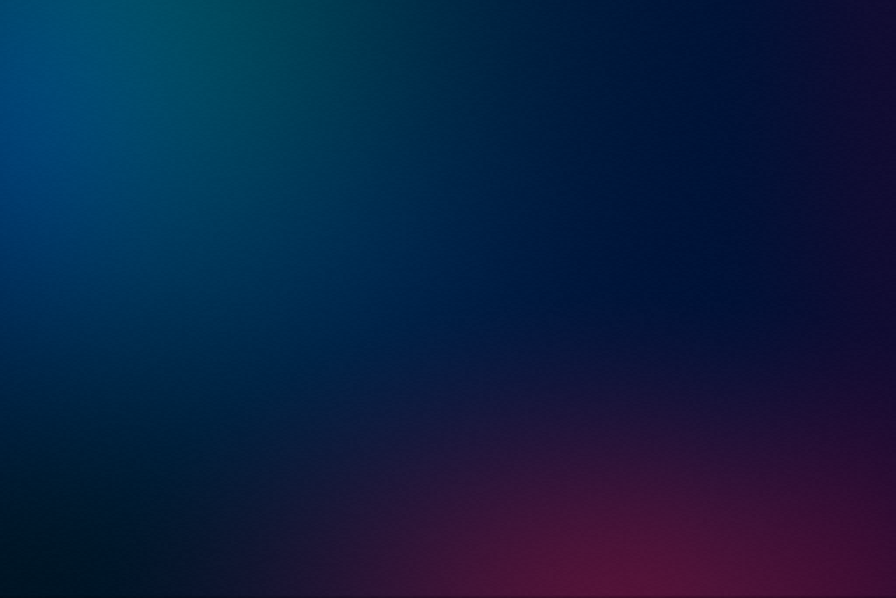
A WebGL 2 fragment shader for this background:

```glsl
#version 300 es
precision highp float;
// Dark navy gradient with a teal and blue glow at upper left and a magenta glow at lower right.

uniform vec2 u_resolution;
out vec4 fragColor;

// Soft elliptical falloff: 1 at the centre, fading over the given radii.
float glow(vec2 p, vec2 centre, vec2 radii) {
    vec2 d = (p - centre) / radii;
    return exp(-dot(d, d));
}

// Hash without sine, from 0 to 1.
float hash(vec2 p) {
    vec3 q = fract(vec3(p.xyx) * 0.1031);
    q += dot(q, q.yzx + 33.33);
    return fract((q.x + q.y) * q.z);
}

void main() {
    vec2 uv = gl_FragCoord.xy / u_resolution;
    vec3 color = vec3(0.0, 0.064, 0.206);

    // Teal light from the top, with a bluer rim along the left edge
    color += vec3(0.0, 0.235, 0.15) * glow(uv, vec2(0.13, 1.0), vec2(0.39, 0.62));
    color += vec3(0.0, 0.0, 0.12) * glow(uv, vec2(0.0, 0.8), vec2(0.19, 0.36));

    // Faint blue haze across the middle
    color += vec3(0.0, 0.012, 0.045) * glow(uv, vec2(0.36, 0.58), vec2(0.26, 0.26));

    // Shadow in the lower left corner
    color -= vec3(0.0, 0.005, 0.08) * glow(uv, vec2(0.0), vec2(0.33, 0.30));

    // Violet tint toward the right edge
    color += vec3(0.065, -0.018, -0.015) * smoothstep(0.78, 1.02, uv.x);

    // Magenta light rising from below
    float ember = max(0.0, 1.1 * glow(uv, vec2(0.70, -0.03), vec2(0.38, 0.35)) - 0.1);
    color += vec3(0.325, 0.005, 0.01) * ember;

    // Thin dark lower border and faint grain, wider than tall
    color *= mix(0.75, 1.0, smoothstep(0.0, 0.006, uv.y));
    float grain = hash(floor(uv * vec2(256.0, 342.0)));
    color += (grain - 0.5) * 0.011;

    fragColor = vec4(clamp(color, 0.0, 1.0), 1.0);
}
```
